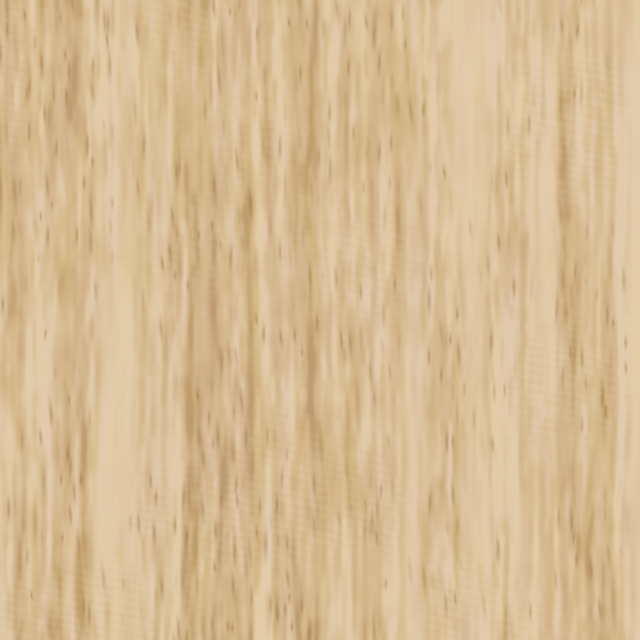
Write a Shadertoy shader that draws this texture.

```glsl
const vec3 SHADOW = vec3(0.745, 0.610, 0.430);
const vec3 HONEY  = vec3(0.832, 0.716, 0.545);
const vec3 CREAM  = vec3(0.888, 0.795, 0.665);
const vec3 PORE   = vec3(0.590, 0.440, 0.260);

float hash(vec2 p, float seed) {
    vec3 q = fract(vec3(p.xyx + seed * 7.31) * vec3(0.1031, 0.1030, 0.0973));
    q += dot(q, q.yzx + 33.33);
    return fract((q.x + q.y) * q.z);
}

// Smooth value noise, centred on zero
float noise(vec2 p, float seed) {
    vec2 cell = floor(p);
    vec2 f = fract(p);
    f = f * f * (3.0 - 2.0 * f);
    float low  = mix(hash(cell, seed), hash(cell + vec2(1, 0), seed), f.x);
    float high = mix(hash(cell + vec2(0, 1), seed), hash(cell + vec2(1, 1), seed), f.x);
    return mix(low, high, f.y) - 0.5;
}

// Stretched noise; every column is shifted so that streak ends do not line up
float grain(vec2 p, vec2 cells, float seed) {
    vec2 q = p * cells;
    float column = floor(q.x);
    float f = smoothstep(0.0, 1.0, fract(q.x));
    float left  = noise(vec2(column * 3.0 + 0.0, q.y + 9.0 * hash(vec2(column, 5.0), seed)), seed);
    float right = noise(vec2(column * 3.0 + 3.0, q.y + 9.0 * hash(vec2(column + 1.0, 5.0), seed)), seed);
    return mix(left, right, f);
}

// Layered sines bend the fibres slightly
float fibreBend(vec2 p) {
    return 0.0022 * sin(p.y * 4.7 + p.x * 8.0)
         + 0.0010 * sin(p.y * 17.0 - p.x * 23.0 + 1.7);
}

// Cellular scatter of slim, slanted flecks; size is their half extent
float flecks(vec2 p, vec2 cells, vec2 size, float density, float seed) {
    p.y += hash(vec2(floor(p.x * cells.x), 3.0), seed) * 0.0;
    vec2 home = floor(p * cells);
    float cover = 0.0;
    for (int j = -1; j <= 1; j++) {
        for (int i = -1; i <= 1; i++) {
            vec2 cell = home + vec2(i, j);
            vec2 jitter = vec2(hash(cell, seed), hash(cell, seed + 1.0));
            vec2 d = p - (cell + jitter) / cells;
            d.x += d.y * 0.14 * (hash(cell, seed + 2.0) - 0.3);
            float growth = hash(cell, seed + 3.0);
            vec2 q = d / (size * vec2(0.8 + 0.4 * growth, 0.3 + 0.7 * growth));
            float present = smoothstep(0.0, 0.3, density - hash(cell, seed + 4.0));
            cover = max(cover, present * exp(-dot(q, q)));
        }
    }
    return cover;
}

// Faint, nearly horizontal rays that come and go
float rays(vec2 p) {
    float phase = 460.0 * (p.y + 0.22 * p.x) + 5.0 * noise(p * vec2(9.0, 14.0), 31.0);
    return sin(phase) * smoothstep(-0.15, 0.35, noise(p * vec2(7.0, 5.0), 32.0));
}

vec3 woodColour(float tone) {
    vec3 lower = mix(SHADOW, HONEY, smoothstep(-0.1, 0.5, tone));
    return mix(lower, CREAM, smoothstep(0.4, 1.0, tone));
}

void mainImage(out vec4 fragColor, in vec2 fragCoord) {
    vec2 uv = fragCoord / iResolution.y;
    vec2 p = uv + vec2(fibreBend(uv), 0.0);

    // Straight bands over the full height: pale ones calm, darker ones busy
    float band = grain(p, vec2(19.0, 0.5), 1.0) + 0.6 * grain(p, vec2(37.0, 1.0), 2.0);
    float busy = 1.0 - smoothstep(-0.05, 0.35, band);

    // Long hairlines mixed with shorter, broken streaks
    float streaks = 0.36 * grain(p, vec2(62.0, 3.0), 3.0)
                  + 0.46 * grain(p, vec2(105.0, 5.0), 4.0)
                  + 0.42 * grain(p, vec2(125.0, 15.0), 5.0)
                  + 0.20 * noise(p * vec2(130.0, 45.0), 6.0);
    float tone = 0.64 + 0.46 * band + streaks * mix(0.5, 1.2, busy);
    tone += 0.12 * noise(p * vec2(6.0, 4.0), 7.0) + 0.035 * rays(uv);

    // Narrow brown streaks and fine dark pores, gathered in clusters
    float cluster = 0.12 + 0.45 * busy + 0.7 * noise(p * vec2(11.0, 6.0), 8.0);
    float stain = flecks(p, vec2(64.0, 13.0), vec2(0.0038, 0.042), cluster, 11.0);
    float pores = flecks(p, vec2(72.0, 22.0), vec2(0.0026, 0.022), cluster * 0.7, 21.0);

    vec3 colour = woodColour(tone - 0.27 * stain);
    colour = mix(colour, PORE, 0.42 * pores);

    // Slight drift between yellow and pink wood
    colour += grain(p, vec2(80.0, 6.0), 9.0) * vec3(0.004, 0.008, -0.028);
    fragColor = vec4(colour, 1.0);
}
```
